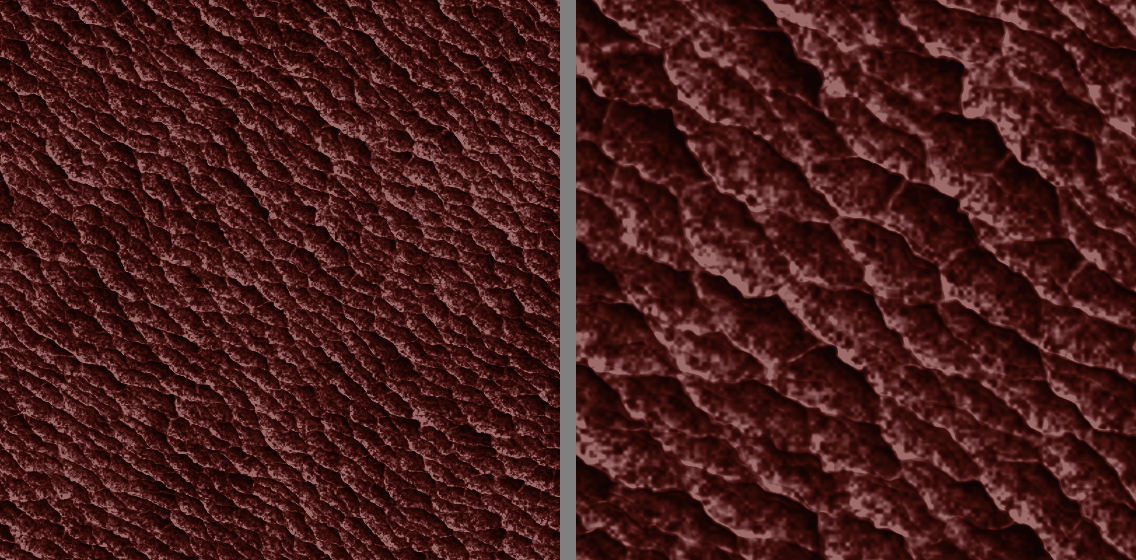
Left, the full canvas; right, a detail of the centre.
A Shadertoy shader for this texture:

```glsl
const vec2 CREASE_ACROSS = vec2(0.050, -0.006);  // near-horizontal cell side
const vec2 CREASE_DOWN = vec2(0.027, -0.037);    // steep diagonal cell side
const float JITTER = 0.82;
const float FINE_SCALE = 2.3;      // small wrinkles per large cell
const float CELL_GAIN = 1.8;
const float WRINKLE_GAIN = 0.7;
const float GRAIN_GAIN = 1.9;
const float PATCH_GAIN = 0.7;
const float SEAM_GLOW = 0.55;
const float TONE_SHIFT = -0.08;
const vec2 LIGHT = vec2(-0.95, 0.60);  // in cell axes: from the lower left

const int SHADES = 7;
const vec3 LEATHER[SHADES] = vec3[SHADES](
    vec3(0.06, 0.01, 0.01), vec3(0.11, 0.02, 0.01), vec3(0.19, 0.04, 0.03),
    vec3(0.27, 0.07, 0.06), vec3(0.37, 0.16, 0.16), vec3(0.47, 0.26, 0.27),
    vec3(0.62, 0.42, 0.42));
const float STOPS[SHADES] = float[SHADES](-2.3, -1.37, -0.5, 0.2, 0.8, 1.34, 2.0);

// Integer hash: two values in 0..1 per lattice point
vec2 hash2(vec2 cell) {
    uvec2 q = uvec2(ivec2(cell)) * uvec2(1597u, 3571u);
    uint n = (q.x ^ (q.y * 7919u)) + 1013u;
    n = n * 74779u + 28913u;
    n = ((n >> ((n >> 28u) + 4u)) ^ n) * 27737u;
    n = (n >> 15u) ^ n;
    n *= 66889u;
    n ^= n >> 13u;
    return vec2(n & 65535u, n >> 16u) / 65535.0;
}

vec2 noise2(vec2 p) {
    vec2 i = floor(p), f = fract(p);
    f = f * f * (3.0 - 2.0 * f);
    return mix(mix(hash2(i), hash2(i + vec2(1, 0)), f.x),
               mix(hash2(i + vec2(0, 1)), hash2(i + vec2(1, 1)), f.x), f.y);
}

// Cell domes: x = light on the slope, y = closeness to the seam
vec2 domes(vec2 p, float seamWidth) {
    vec2 base = floor(p), toCentre = vec2(0.0);
    float nearest = 9.0, second = 9.0;
    for (int y = -1; y <= 1; y++)
    for (int x = -1; x <= 1; x++) {
        vec2 cell = base + vec2(x, y);
        vec2 d = p - cell - 0.5 - JITTER * (hash2(cell) - 0.5);
        float len = length(d);
        if (len < nearest) {
            second = nearest;
            nearest = len;
            toCentre = d;
        } else {
            second = min(second, len);
        }
    }
    float edge = second - nearest;
    float slope = dot(toCentre, LIGHT) * (1.0 + 1.3 * exp(-6.0 * edge));
    float inside = smoothstep(0.0, seamWidth, edge);
    return vec2(slope * inside, 1.0 - smoothstep(0.0, 1.6 * seamWidth, edge));
}

vec3 leatherRamp(float tone) {
    vec3 colour = LEATHER[0];
    for (int i = 1; i < SHADES; i++) {
        float t = clamp((tone - STOPS[i - 1]) / (STOPS[i] - STOPS[i - 1]), 0.0, 1.0);
        colour = mix(colour, LEATHER[i], t);
    }
    return colour;
}

void mainImage(out vec4 fragColor, in vec2 fragCoord) {
    vec2 p = fragCoord / iResolution.y;

    // Bend the creases from broad flow down to ragged edges
    vec2 bent = p + 0.060 * (noise2(p * 2.6 + 3.0) - 0.5)
                  + 0.022 * (noise2(p * 10.0 + 17.0) - 0.5)
                  + 0.009 * (noise2(p * 48.0 + 31.0) - 0.5)
                  + 0.004 * (noise2(p * 150.0 + 7.0) - 0.5);
    vec2 cells = inverse(mat2(CREASE_ACROSS, CREASE_DOWN)) * bent + 40.0;

    // Large cells with faint wrinkles on top
    vec2 large = domes(cells, 0.10);
    vec2 small = domes(cells * FINE_SCALE + 90.0, 0.20);

    // Pore grain, strongest on the lit slopes
    float grain = noise2(p * 210.0).x + noise2(p * 400.0 + 60.0).y - 1.0;
    grain *= 0.85 + 0.7 * clamp(large.x, -0.5, 0.9);
    float patches = noise2(p * 6.0 + 11.0).x + noise2(p * 17.0 + 5.0).y - 1.0;

    float tone = TONE_SHIFT + CELL_GAIN * large.x + WRINKLE_GAIN * small.x
               + SEAM_GLOW * large.y * (0.4 + 1.2 * noise2(p * 90.0).x)
               + GRAIN_GAIN * grain + PATCH_GAIN * patches;
    fragColor = vec4(leatherRamp(tone), 1.0);
}
```
